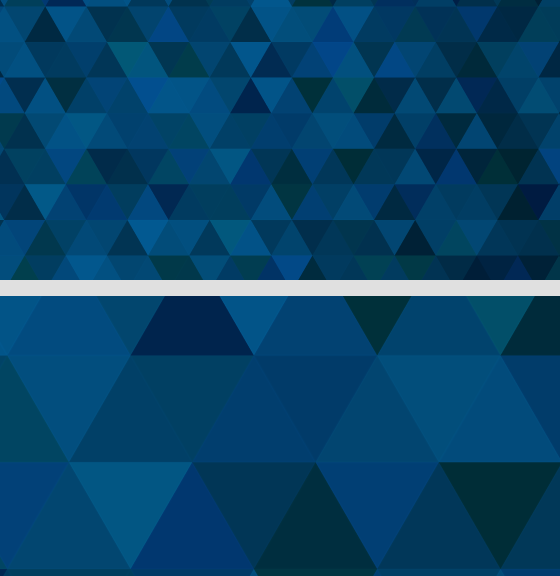
Top: the whole. Bottom: its middle third, enlarged.
Give the GLSL for this background, as a WebGL 1 fragment shader.

```glsl
precision highp float;
// Mosaic of equilateral triangles in deep blues: a skewed lattice splits each
// rhombus into an upward and a downward triangle, and each gets a hashed tone
// on top of broad layered sines that darken the right side.

uniform vec2 u_resolution;

float hash(vec3 id) {
  vec3 k = fract(id * vec3(0.1031, 0.1130, 0.0973));
  k += dot(k, k.yzx + 33.33);
  return fract((k.x + k.y) * k.z);
}

// Flat colour of one triangle from its cell id and its centre
vec3 triangleColor(vec3 id, vec2 centre) {
  float broad = 0.13 * sin(2.0 * centre.x + 0.4)
              + 0.05 * sin(5.0 * centre.y + 3.0 * centre.x);
  float tone = 0.43 + broad + 0.68 * (hash(id + 40.0) - 0.5);
  vec3 color = mix(vec3(0.0, 0.12, 0.19), vec3(0.01, 0.37, 0.60), clamp(tone, 0.0, 1.0));

  // A few triangles lean towards teal or cobalt
  float lean = 2.0 * hash(id.yxz + 91.0) - 1.0;
  return color + lean * lean * lean * vec3(0.0, 0.03, -0.045);
}

// Colour at a point, in units of the canvas height
vec3 mosaic(vec2 p) {
  vec2 origin = vec2(0.1615, 0.4688);
  vec2 size = vec2(0.1468, 0.1271); // triangle side and row height
  vec2 q = (p - origin) / size;
  q.x -= 0.5 * q.y;

  vec2 cell = floor(q);
  vec2 f = q - cell;
  float down = step(1.0, f.x + f.y);
  vec2 middle = cell + mix(vec2(1.0 / 3.0), vec2(2.0 / 3.0), down);
  vec2 centre = origin + size * vec2(middle.x + 0.5 * middle.y, middle.y);
  vec3 color = triangleColor(vec3(cell, down), centre);

  // Faint seam along the triangle sides
  vec2 side = mix(f, 1.0 - f, down);
  float edge = min(min(side.x, side.y), 1.0 - side.x - side.y);
  return color * (1.0 + 0.04 * (1.0 - smoothstep(0.0, 0.015, edge)));
}

void main() {
  // Average a 4 by 4 grid of samples to smooth the edges
  vec3 color = vec3(0.0);
  for (int j = 0; j < 4; j++) {
    for (int i = 0; i < 4; i++) {
      vec2 offset = (vec2(float(i), float(j)) - 1.5) / 4.0;
      color += mosaic((gl_FragCoord.xy + offset) / u_resolution.y);
    }
  }
  gl_FragColor = vec4(color / 16.0, 1.0);
}
```
